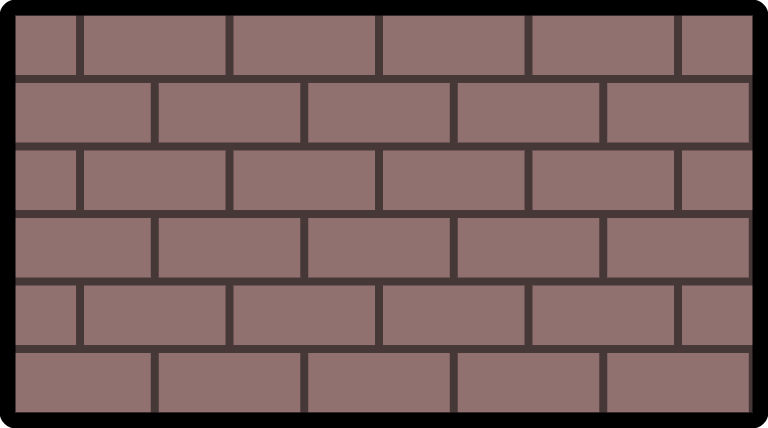
Reproduce this pattern procedurally as a Shadertoy shader.

```glsl
#define BRICK_PITCH vec2(0.19466, 0.0879)
#define JOINT_SHIFT -0.0065
#define JOINT_WIDTH 0.0104
#define FRAME_WIDTH 0.0202
#define CORNER_RADIUS 0.021
#define BRICK_COLOR vec3(0.57, 0.44, 0.44)
#define MORTAR_COLOR vec3(0.28, 0.22, 0.22)
#define FRAME_COLOR vec3(0.0)
#define OUTSIDE_COLOR vec3(1.0)

// Signed distance to a centred box with rounded corners
float roundedBox(vec2 p, vec2 halfSize, float radius) {
    vec2 q = abs(p) - halfSize + radius;
    return length(max(q, 0.0)) + min(max(q.x, q.y), 0.0) - radius;
}

// Signed distance to the mortar of a running bond, negative inside a joint
float mortarDistance(vec2 p) {
    float row = floor(p.y / BRICK_PITCH.y);
    p.x -= JOINT_SHIFT + 0.5 * BRICK_PITCH.x * mod(row, 2.0);
    vec2 cell = fract(p / BRICK_PITCH);
    vec2 toJoint = min(cell, 1.0 - cell) * BRICK_PITCH;
    return min(toJoint.x, toJoint.y) - 0.5 * JOINT_WIDTH;
}

// Antialiased coverage of the region where the distance is negative
float coverage(float dist, float pixel) {
    return clamp(0.5 - dist / pixel, 0.0, 1.0);
}

void mainImage(out vec4 fragColor, in vec2 fragCoord) {
    // Canvas width is one unit, origin at the centre
    float pixel = 1.0 / iResolution.x;
    vec2 halfCanvas = 0.5 * iResolution.xy * pixel;
    vec2 p = fragCoord * pixel - halfCanvas;

    // Wall
    vec3 color = mix(BRICK_COLOR, MORTAR_COLOR, coverage(mortarDistance(p), pixel));

    // Frame with a square opening and rounded outer corners
    float opening = roundedBox(p, halfCanvas - FRAME_WIDTH, 0.0);
    float outline = roundedBox(p, halfCanvas, CORNER_RADIUS);
    color = mix(FRAME_COLOR, color, coverage(opening, pixel));
    // Half a pixel of slack keeps the straight canvas edges solid
    color = mix(OUTSIDE_COLOR, color, coverage(outline - 0.5 * pixel, pixel));

    fragColor = vec4(color, 1.0);
}
```
